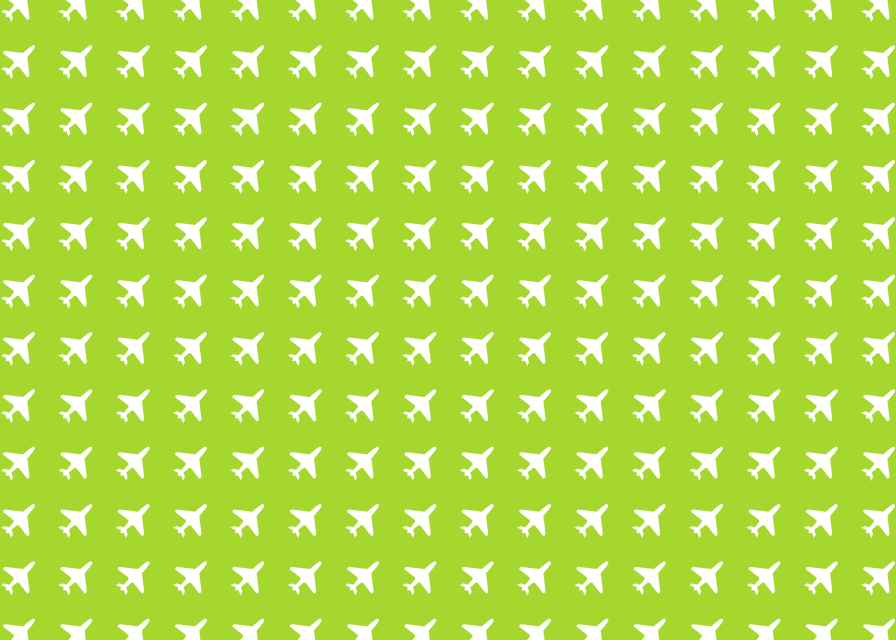
Write a Shadertoy shader that draws this pattern.

```glsl
// A square grid of small white aeroplanes flying up and right over lime green.
// Half an aeroplane is a polygon, mirrored about its diagonal axis; its signed
// distance gives smooth edges, and mod repeats it across the canvas.

const vec3 LIME  = vec3(0.648, 0.842, 0.182);
const vec3 WHITE = vec3(1.0, 1.0, 0.995);

const float PITCH = 0.064;                  // grid spacing, in canvas widths
const vec2  FIRST = vec2(0.0205, 0.0694);   // one centre, from the upper left
const float UNITS = 73.7;                   // outline units per grid spacing

// Half outline: x runs towards the nose, y outwards along the wing.
// The ends lie below the axis so that the mirror line leaves no seam.
const int N = 16;
const vec2 OUTLINE[N] = vec2[N](
    vec2(29.4, -5.0), vec2(29.4, 0.8), vec2(28.2, 2.0), vec2(23.5, 2.9),
    vec2(12.6, 3.9),                                      // wing root, front
    vec2(-1.6, 22.0), vec2(-3.4, 22.9), vec2(-5.8, 21.9), // wing tip
    vec2(-3.6, 5.0),  vec2(-5.0, 3.0),                    // wing root, back
    vec2(-14.2, 2.2), vec2(-17.2, 7.6),                   // tail fin, front
    vec2(-21.8, 9.2), vec2(-19.4, 2.4),                   // tail fin, back
    vec2(-22.0, 0.5), vec2(-22.0, -5.0));

// Signed distance to the outline, negative inside
float outlineDistance(vec2 p) {
    float nearest = dot(p - OUTLINE[0], p - OUTLINE[0]);
    float side = 1.0;
    for (int i = 0, j = N - 1; i < N; j = i, i++) {
        vec2 edge = OUTLINE[j] - OUTLINE[i];
        vec2 w = p - OUTLINE[i];
        vec2 gap = w - edge * clamp(dot(w, edge) / dot(edge, edge), 0.0, 1.0);
        nearest = min(nearest, dot(gap, gap));
        bvec3 c = bvec3(p.y >= OUTLINE[i].y, p.y < OUTLINE[j].y,
                        edge.x * w.y > edge.y * w.x);
        if (all(c) || all(not(c))) side = -side;
    }
    return side * sqrt(nearest);
}

// Aeroplane centred on the origin, with y pointing up
float planeDistance(vec2 p) {
    vec2 axes = vec2(p.x + p.y, p.x - p.y) * inversesqrt(2.0);
    return outlineDistance(vec2(axes.x, abs(axes.y + 0.3)));
}

// Offset from the nearest grid centre
vec2 repeatCell(vec2 p, float pitch) {
    return mod(p + 0.5 * pitch, pitch) - 0.5 * pitch;
}

void mainImage(out vec4 fragColor, in vec2 fragCoord) {
    vec2 fromTop = vec2(fragCoord.x, fragCoord.y - iResolution.y) / iResolution.x;
    vec2 cell = repeatCell(fromTop - FIRST * vec2(1.0, -1.0), PITCH);

    float scale = UNITS / PITCH;
    float d = planeDistance(cell * scale);
    float soft = 1.1 * scale / iResolution.x;   // about one pixel of blur
    float cover = clamp(0.5 - d / soft, 0.0, 1.0);

    fragColor = vec4(mix(LIME, WHITE, cover), 1.0);
}
```
